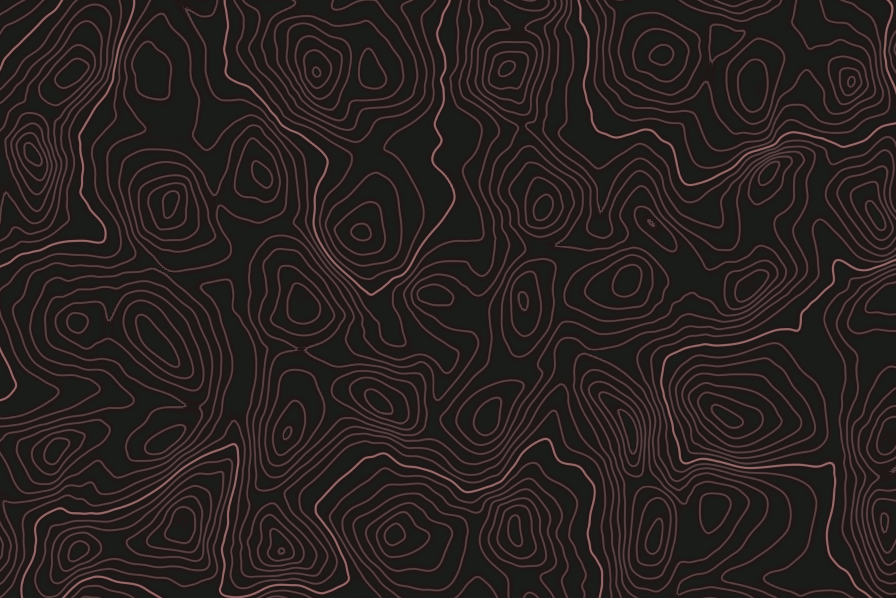
Reproduce this pattern procedurally as a WebGL 2 fragment shader.

```glsl
#version 300 es
precision highp float;

uniform vec2 u_resolution;
out vec4 fragColor;

vec2 hash2(vec2 cell) {
  uvec2 v = uvec2(ivec2(cell) + 4096) * 1664525u + 12345u;
  v.x += v.y * 1664525u;
  v.y += v.x * 1664525u;
  v ^= v >> 16u;
  v.x += v.y * 1664525u;
  v.y += v.x * 1664525u;
  v ^= v >> 16u;
  return vec2(v & 65535u) / 65535.0;
}

float cornerSlope(vec2 cell, vec2 offset) {
  float angle = 6.2832 * hash2(cell).x;
  return dot(vec2(cos(angle), sin(angle)), offset);
}

float gradientNoise(vec2 p) {
  vec2 i = floor(p), f = p - i;
  vec2 u = f * f * f * (f * (f * 6.0 - 15.0) + 10.0);
  vec2 e = vec2(1.0, 0.0);
  return mix(
    mix(cornerSlope(i, f), cornerSlope(i + e, f - e), u.x),
    mix(cornerSlope(i + e.yx, f - e.yx), cornerSlope(i + 1.0, f - 1.0), u.x), u.y);
}

vec2 noise2(vec2 p) {
  return vec2(gradientNoise(p), gradientNoise(p + vec2(37.3, 91.7)));
}

// Smooth distances to the nearest summit of each of two territories
vec2 summitDistances(vec2 p) {
  vec2 home = floor(p), sum = vec2(1e-9);
  for (int y = -2; y <= 2; y++) {
    for (int x = -2; x <= 2; x++) {
      vec2 cell = home + vec2(x, y);
      vec2 offset = p - cell - 0.2 - 0.6 * hash2(cell);
      vec2 shape = hash2(cell + 57.0);
      float c = cos(3.1416 * shape.x), s = sin(3.1416 * shape.x);
      offset = mat2(c, s, -s, c) * offset * vec2(1.25, 0.8);
      float cone = sqrt(dot(offset, offset) + 0.008);
      float weight = exp(-14.0 * (cone + 0.12 * shape.y));
      bool first = gradientNoise(cell * 0.37 + 0.2) > 0.0;
      sum += first ? vec2(weight, 0.0) : vec2(0.0, weight);
    }
  }
  return -log(sum) / 14.0;
}

float slope(float value) {
  return length(vec2(dFdx(value), dFdy(value)));
}

float stroke(float dist, float halfWidth, float pixel) {
  return 1.0 - smoothstep(halfWidth - 0.7 * pixel, halfWidth + 0.7 * pixel, dist);
}

void main() {
  float pixel = 1.0 / u_resolution.y;
  vec2 p = gl_FragCoord.xy * pixel * 5.2 + 7.0;

  // Bend the ground so that the hills get uneven outlines
  p += 0.30 * noise2(p * 1.1);
  p += 0.12 * noise2(p * 2.4 + 13.0);
  p += 0.025 * noise2(p * 6.0 + 29.0);

  // Hills fall to zero along the border of the territories
  vec2 d = summitDistances(p);
  float border = d.x - d.y;
  float height = 1.04 - min(d.x, d.y) + 0.06 * gradientNoise(p * 2.8 + 5.0);
  height *= 1.0 - exp(-abs(border) / 0.75);

  // Distances to the contours and the border, in canvas heights
  float level = height / 0.094;
  float contourDist = abs(fract(level + 0.5) - 0.5) * pixel / max(slope(level), 4.0 * pixel);
  if (level < 0.5) contourDist = 0.02;
  float borderDist = abs(border) * pixel / max(slope(border), 1.5 * pixel);

  // Dark ground, warmer beside the lines
  float nearest = min(contourDist, borderDist);
  vec3 ground = mix(vec3(0.13, 0.08, 0.08), vec3(0.10, 0.11, 0.10),
                    smoothstep(0.001, 0.012, nearest));

  vec3 color = mix(ground, vec3(0.34, 0.26, 0.265), stroke(contourDist, 0.0016, pixel));
  color = mix(color, vec3(0.58, 0.41, 0.41), stroke(borderDist, 0.0018, pixel));
  fragColor = vec4(color, 1.0);
}
```
